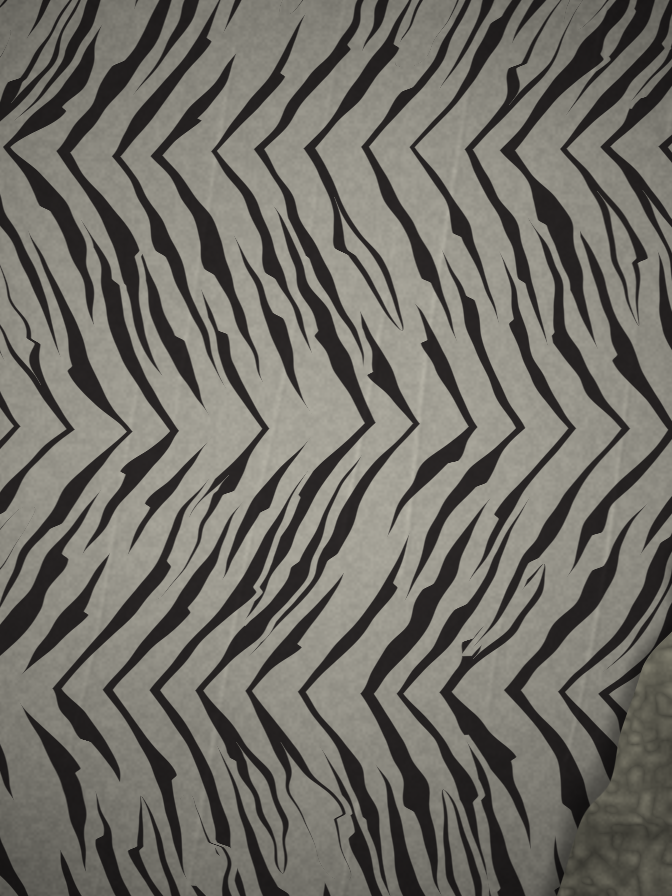
Write a Shadertoy shader that draws this pattern.

```glsl
#define PERIOD 0.605      // height of one full zigzag
#define TURN 0.51         // share of the zigzag running down-right
#define PITCH 0.056       // distance between neighbouring chevrons
#define THICK 0.0168      // mean half width of a stripe
#define GAP 0.006         // cloth kept free between stripes
#define FORKED 0.2        // share of arms that split or hollow out
#define LOOSE 0.1         // share of chevrons broken at their turn
#define GRAIN 0.06
#define CLOTH vec3(0.645, 0.635, 0.592)
#define INK vec3(0.158, 0.145, 0.144)
#define LINEN vec3(0.50, 0.49, 0.43)

float hash(vec2 p) {
    vec3 q = fract(vec3(p.xyx) * 0.1031);
    q += dot(q, q.yzx + 33.33);
    return fract((q.x + q.y) * q.z);
}

float noise(vec2 p) {
    vec2 i = floor(p), f = fract(p);
    f = f * f * (3.0 - 2.0 * f);
    return mix(mix(hash(i), hash(i + vec2(1, 0)), f.x),
               mix(hash(i + vec2(0, 1)), hash(i + vec2(1, 1)), f.x), f.y);
}

// Eased ramp: flat run near the turns, steep in between
float bend(float a, float k) {
    return a + k * sin(6.2832 * a) / 6.2832;
}

// Sideways shift of the stripes at a phase of the zigzag
float zigzag(float phase) {
    float n = floor(phase), a = phase - n;
    float right = 0.15 * bend(min(a / TURN, 1.0), 0.5);
    float left = 0.21 * bend(max((a - TURN) / (1.0 - TURN), 0.0), 0.3);
    return right - left - 0.06 * n;
}

// Signed distance to the tapered chevron of one column
float chevron(float u, float phase, float column) {
    float rel = phase - TURN * mod(column, 2.0) + 0.5;
    vec2 id = vec2(column, floor(rel));
    float along = (fract(rel) - 0.5) * PERIOD;
    vec2 arm = id * 2.0 + vec2(along > 0.0 ? 57.0 : 11.0, 5.0);

    float forked = step(hash(arm + 8.8), FORKED);
    float open = forked * step(0.5, hash(arm + 2.9));
    float reach = mix(0.07, 0.27, sqrt(hash(arm)));
    reach = mix(reach, clamp(reach, 0.14, 0.2), forked);
    float s = abs(along) / reach, rest = max(1.0 - s, 0.0);
    float wander = 0.013 * noise(vec2(phase * 9.0, column * 0.9))
                 + 0.006 * noise(vec2(phase * 24.0, column * 5.7)) - 0.0095;
    float x = u - (column + 0.5) * PITCH * 0.5
            - 0.013 * (hash(id + 3.7) - 0.5) - wander;

    // Thin at the turn, full along the arm, pointed at the end
    float peak = mix(0.25, 0.65, hash(arm + 1.3));
    float w = THICK * mix(0.7, 1.2, hash(id + 9.1));
    w *= mix(0.4, 1.0, smoothstep(0.0, peak, s));
    w *= pow(rest, 0.75 - 0.25 * forked - 0.3 * open);
    w *= 0.68 + 0.64 * noise(vec2(phase * 22.0, column * 3.1));
    w *= mix(1.0, smoothstep(0.04, 0.3, s), step(hash(id + 5.5), LOOSE));

    // Hooked barb on one side
    float side = hash(arm + 6.2) < 0.5 ? -1.0 : 1.0;
    float at = mix(0.3, 0.7, hash(arm + 4.4));
    float barb = smoothstep(at - 0.2, at, s) * (1.0 - smoothstep(at, at + 0.035, s));
    w += 0.008 * barb * step(0.0, x * side);

    // Slot: closed makes a loop, open leaves two tapering prongs
    float split = forked * smoothstep(0.25, 0.5, s);
    w *= 1.0 + 0.45 * split;
    float prong = THICK * 0.75 * max(x * side > 0.0 ? rest : rest - 0.15, 0.0);
    float slot = mix(0.5 * w, max(w - prong, 0.0), open) * split - abs(x);
    float d = max(abs(x) - w + 0.001, split > 0.0 ? slot : -1.0);
    return max(0.8 * d, (s - 1.0) * reach);
}

// Thin slanted creases, stronger to the right
float creases(vec2 p) {
    float sum = 0.0;
    for (float i = 0.0; i < 10.0; i++) {
        float place = 0.1 + 0.08 * i + 0.05 * hash(vec2(i, 4.0));
        float bow = 0.02 * noise(vec2(p.y * 3.0, i * 5.0));
        float c = (p.x + 0.17 * (0.5 - p.y) - place - bow) / 0.0035;
        float fade = smoothstep(0.4, 0.75, noise(vec2(p.y * 4.0, i * 9.0)));
        sum += (0.3 - c) * exp(-c * c) * fade * mix(0.4, 1.0, place);
    }
    return sum;
}

void mainImage(out vec4 fragColor, in vec2 fragCoord) {
    vec2 p = fragCoord / iResolution.y;
    float edge = max(0.0009, 0.5 / iResolution.y);

    // Printed stripes, each trimmed where it would touch the one before
    vec2 warp = vec2(noise(p * 8.0), noise(p * 7.0 + 40.0)) - 0.5;
    float phase = (1.0 - p.y - 0.17 + 0.022 * warp.y) / PERIOD;
    float u = p.x - zigzag(phase) + 0.018 * warp.x;
    float home = floor(u / (PITCH * 0.5));
    float d = 1.0;
    for (float k = -2.0; k <= 2.0; k++) {
        d = min(d, max(chevron(u, phase, home + k), GAP - d));
    }
    vec3 color = mix(INK, CLOTH, smoothstep(-edge, edge, d));
    color *= 1.0 + 0.17 * creases(p);

    // Crumpled plain cloth in the lower right corner
    float fold = noise(p * 16.0 + 2.0 * noise(p * 20.0));
    float corner = p.x - 0.635 - 0.36 * p.y + 0.04 * (noise(p * 16.0) - 0.4);
    float ridge = abs(noise(p * 75.0 + fold) - 0.5);
    vec3 linen = LINEN * (0.62 + 0.35 * fold + 0.8 * ridge);
    color *= 1.0 - 0.35 * smoothstep(-0.03, 0.0, corner);
    color = mix(color, linen, smoothstep(-edge, edge, corner));

    // Light falling off to the corners, mottling and weave
    vec2 off = p - vec2(0.36, 0.55);
    float light = 1.01 - 1.1 * dot(off, off) + 0.05 * (noise(p * 5.0) - 0.5);
    light += GRAIN * (noise(p * 330.0) + noise(p * 130.0) - 1.0);
    fragColor = vec4(color * light, 1.0);
}
```
